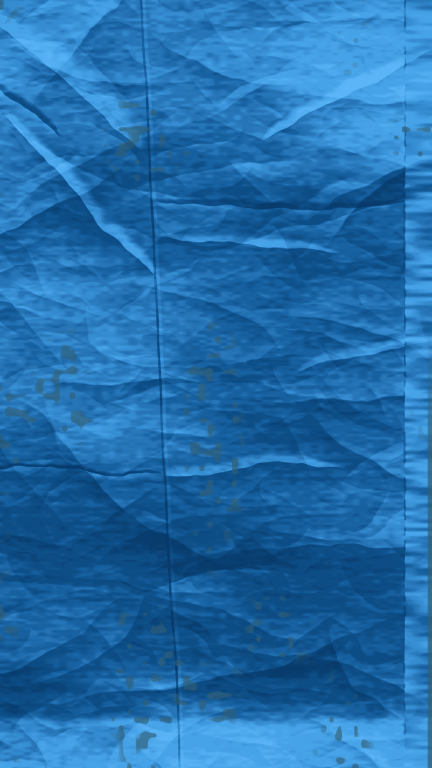
Reproduce this texture procedurally as a Shadertoy shader.

```glsl
// Crumpled blue woven tarpaulin with sharp creases, a vertical seam and a stitched right hem.

const vec3 SHADOW = vec3(0.03, 0.23, 0.42);
const vec3 DEEP   = vec3(0.05, 0.30, 0.52);
const vec3 BLUE   = vec3(0.09, 0.38, 0.63);
const vec3 MIDDLE = vec3(0.15, 0.46, 0.72);
const vec3 LIGHT  = vec3(0.21, 0.55, 0.82);
const vec3 SHEEN  = vec3(0.28, 0.64, 0.91);
const vec3 GLINT  = vec3(0.36, 0.71, 0.97);
const vec3 STAIN  = vec3(0.19, 0.37, 0.46);

vec4 hash4(vec2 p) {
    vec4 h = fract(p.xyxy * vec4(0.1031, 0.1030, 0.0973, 0.1099));
    h += dot(h, h.wzxy + 33.33);
    return fract((h.xxyz + h.yzzw) * h.zywx);
}

float noise(vec2 p) {
    vec2 i = floor(p), f = fract(p);
    f = f * f * (3.0 - 2.0 * f);
    float low  = mix(hash4(i).x, hash4(i + vec2(1, 0)).x, f.x);
    float high = mix(hash4(i + vec2(0, 1)).x, hash4(i + vec2(1, 1)).x, f.x);
    return mix(low, high, f.y);
}

float fbm(vec2 p) {
    float sum = 0.0, amp = 0.55;
    for (int i = 0; i < 4; i++) {
        sum += amp * (noise(p) - 0.5);
        p = mat2(1.6, 1.2, -1.2, 1.6) * p + 17.3;
        amp *= 0.5;
    }
    return sum;
}

// Scattered short creases, each with a lit and a shaded flank.
float creases(vec2 p, float scale, float seed) {
    vec2 q = p * scale * vec2(0.65, 1.0) + seed;
    vec2 cell = floor(q);
    float soft = 0.0014 * scale, sum = 0.0;
    for (int y = -1; y <= 1; y++)
    for (int x = -1; x <= 1; x++) {
        vec2 id = cell + vec2(x, y);
        vec4 r = hash4(id + seed);
        vec2 d = q - id - r.xy;
        float angle = (r.z - 0.55) * 2.2;
        vec2 dir = vec2(cos(angle), sin(angle));
        float along = dot(d, dir);
        float across = dir.x * d.y - dir.y * d.x + (r.w - 0.5) * along * along;
        float flank = mix(-exp(min(across, 0.0) / 0.14), exp(-max(across, 0.0) / 0.32),
                          smoothstep(-soft, soft, across));
        float window = 1.0 - smoothstep(0.25, 1.0, length(d));
        sum += flank * window * (fract(r.w * 7.0) < 0.35 ? -1.0 : 1.0) * (0.5 + r.x);
    }
    return sum;
}

// One long lens-shaped pleat from a to b: crisp lower edge, soft upper one.
float pleat(vec2 p, vec2 a, vec2 b, float bend, float width) {
    float len = length(b - a);
    vec2 dir = (b - a) / len, q = p - a;
    float t = dot(q, dir) / len;
    float span = max(4.0 * t * (1.0 - t), 0.0);
    float w = dir.x * q.y - dir.y * q.x - bend * span;
    float thick = width * sqrt(span) + 0.001;
    float lit = smoothstep(-0.001, 0.001, w) * (1.0 - smoothstep(0.35 * thick, thick, w));
    float shade = exp(min(w, 0.0) / thick) * (1.0 - smoothstep(-0.001, 0.001, w));
    return (lit - 0.45 * shade) * smoothstep(0.0, 0.3, span);
}

float longPleats(vec2 p) {
    float s = 1.5 * pleat(p, vec2(0.34, 0.815), vec2(0.60, 0.945), 0.004, 0.017);
    s += 1.5 * pleat(p, vec2(0.00, 0.860), vec2(0.21, 0.640), -0.006, 0.020);
    s += 1.0 * pleat(p, vec2(-0.03, 0.985), vec2(0.19, 0.800), 0.006, 0.040);
    s -= 1.5 * pleat(p, vec2(-0.03, 0.895), vec2(0.085, 0.820), 0.006, 0.010);
    s += 1.3 * pleat(p, vec2(0.20, 0.688), vec2(0.45, 0.668), 0.003, 0.014);
    s -= 1.2 * pleat(p, vec2(0.19, 0.735), vec2(0.54, 0.738), -0.008, 0.012);
    s += 1.2 * pleat(p, vec2(0.21, 0.380), vec2(0.45, 0.395), 0.002, 0.020);
    s -= 1.5 * pleat(p, vec2(-0.04, 0.392), vec2(0.22, 0.382), 0.002, 0.005);
    s += 1.1 * pleat(p, vec2(0.38, 0.512), vec2(0.60, 0.572), -0.004, 0.016);
    return s;
}

// Broad light and dark zones down the sheet.
float zones(vec2 p) {
    float y = p.y + 0.05 * fbm(p * 9.0);
    float s = 0.75 * smoothstep(0.72, 0.88, y) - 0.25;
    s += 1.5 * (1.0 - smoothstep(0.055, 0.075, y));
    s -= 0.55 * smoothstep(0.06, 0.14, y) * (1.0 - smoothstep(0.28, 0.42, y - 0.35 * (0.28 - p.x)));
    return s + 2.6 * fbm(vec2(p.x * 3.5 - p.y, p.y * 8.0 + p.x * 2.0) + 4.0);
}

vec3 ramp(float v) {
    vec3 c = mix(SHADOW, DEEP, smoothstep(0.0, 0.11, v));
    c = mix(c, BLUE, smoothstep(0.11, 0.34, v));
    c = mix(c, MIDDLE, smoothstep(0.34, 0.56, v));
    c = mix(c, LIGHT, smoothstep(0.56, 0.75, v));
    c = mix(c, SHEEN, smoothstep(0.75, 0.92, v));
    return mix(c, GLINT, smoothstep(0.93, 1.0, v));
}

float line(float d, float width) { return 1.0 - smoothstep(0.3 * width, width, abs(d)); }

void mainImage(out vec4 fragColor, in vec2 fragCoord) {
    vec2 p = fragCoord / iResolution.y;
    float right = iResolution.x / iResolution.y;
    vec2 warped = p + 0.022 * vec2(fbm(p * 14.0), fbm(p * 14.0 + 31.0));

    // Folds from large to small
    float tone = zones(p) + longPleats(warped);
    float scale = 5.0, amp = 0.6;
    for (int i = 0; i < 4; i++) {
        tone += amp * creases(warped, scale, 11.0 + 23.0 * float(i));
        scale *= 1.9;
        amp *= 0.78;
    }

    // Woven grain and fine drawn threads
    tone += 0.75 * (noise(p * vec2(110.0, 270.0)) - 0.5);
    tone += 0.55 * (noise(p * vec2(14.0, 210.0) + 7.0) - 0.5);

    // Vertical seam
    float seam = p.x - 0.183 - 0.052 * (1.0 - p.y) - 0.006 * fbm(vec2(2.0, p.y * 8.0));
    tone -= line(seam, 0.0022) * (0.5 + 1.2 * noise(vec2(3.0, p.y * 60.0)));
    tone += 0.35 * line(seam - 0.004, 0.003);

    // Gathered hem with stitching
    float hemEdge = right - 0.036 + 0.004 * fbm(vec2(5.0, p.y * 5.0));
    float hem = smoothstep(-0.001, 0.001, p.x - hemEdge);
    float gathers = noise(vec2(p.x * 25.0, p.y * 190.0));
    tone = mix(tone, 0.35 * tone + 0.5 + 2.4 * (gathers - 0.45), hem);
    tone -= 0.8 * line(p.x - hemEdge, 0.0022) * smoothstep(0.3, 0.6, noise(vec2(9.0, p.y * 150.0)));

    vec3 color = ramp(0.5 + 0.5 * tanh(0.78 * tone));

    // Sparse dirt and the frayed outer edge
    float dirt = smoothstep(0.68, 0.82, noise(p * 95.0)) * smoothstep(0.62, 0.80, noise(p * 11.0 + 3.0));
    float fray = smoothstep(right - 0.007, right - 0.004, p.x) * (1.0 - smoothstep(0.4, 0.6, p.y));
    color = mix(color, STAIN, max(0.65 * dirt, 0.75 * fray));
    fragColor = vec4(color, 1.0);
}
```
